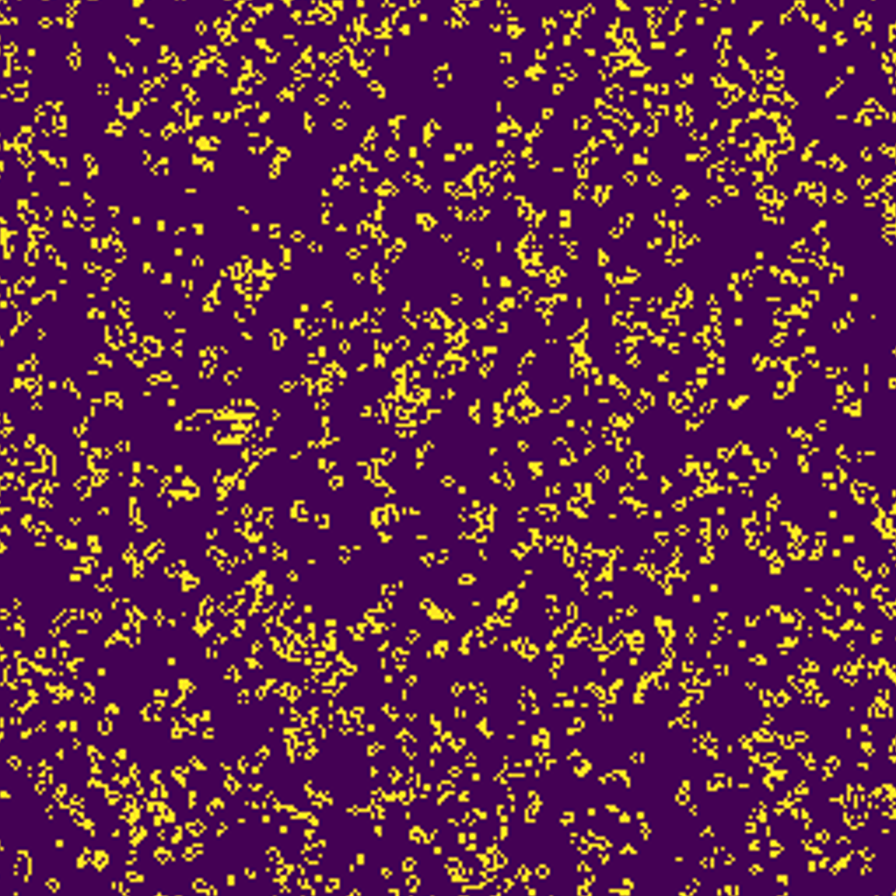
Write a three.js fragment shader that draws this texture.

```glsl
// Yellow cellular automaton colonies (Game of Life rule) on a violet ground.
#define CELLS 256.0          // cells across the canvas
#define GENERATIONS 3        // steps grown from the random seed
#define SIDE 10              // local patch: 4 taps + 2 * GENERATIONS
#define SPARSE 0.085         // seed density in the emptiest regions
#define DENSE 0.26           // seed density in the fullest regions
#define REGION 11.0          // size of density regions, in cells
#define VIOLET vec3(0.267, 0.005, 0.329)
#define YELLOW vec3(0.993, 0.906, 0.144)

varying vec2 vUv;

float hash(vec2 p) {
  vec3 q = fract(p.xyx * vec3(0.1031, 0.1030, 0.0973));
  q += dot(q, q.yzx + 33.33);
  return fract((q.x + q.y) * q.z);
}

// Random live cell; two overlapping region grids vary the density.
float seedCell(vec2 cell) {
  vec2 turned = vec2(0.8 * cell.x - 0.6 * cell.y, 0.6 * cell.x + 0.8 * cell.y);
  float broad = hash(floor(turned / (REGION * 1.6)) + 71.0);
  float fine = hash(floor(cell / REGION) + 23.0);
  float density = mix(SPARSE, DENSE, 0.5 * (broad + fine));
  return step(hash(cell + 137.0), density);
}

// Catmull-Rom weight: smooths cell edges and leaves a slight dark halo.
float cubicWeight(float d) {
  d = abs(d);
  if (d < 1.0) return 1.0 + d * d * (1.5 * d - 2.5);
  if (d < 2.0) return 2.0 + d * (d * (2.5 - 0.5 * d) - 4.0);
  return 0.0;
}

void main() {
  vec2 gridPos = vUv * CELLS - 0.5;
  vec2 base = floor(gridPos);
  vec2 offset = gridPos - base;
  float patchCells[SIDE * SIDE];

  // Seed the patch around this point.
  for (int y = 0; y < SIDE; y++) {
    for (int x = 0; x < SIDE; x++) {
      patchCells[y * SIDE + x] = seedCell(base + vec2(float(x), float(y)));
    }
  }

  // Grow in place: each result moves one cell down-left, so the patch shrinks.
  for (int g = 0; g < GENERATIONS; g++) {
    int extent = SIDE - 2 - 2 * g;
    for (int y = 0; y < SIDE - 2; y++) {
      for (int x = 0; x < SIDE - 2; x++) {
        if (x < extent && y < extent) {
          float total = 0.0;
          for (int j = 0; j < 3; j++) {
            total += patchCells[(y + j) * SIDE + x]
                   + patchCells[(y + j) * SIDE + x + 1]
                   + patchCells[(y + j) * SIDE + x + 2];
          }
          float self = patchCells[(y + 1) * SIDE + x + 1];
          float born = 1.0 - step(0.5, abs(total - 3.0));
          float kept = self * (1.0 - step(0.5, abs(total - 4.0)));
          patchCells[y * SIDE + x] = born + kept;
        }
      }
    }
  }

  // Filter the remaining 4 by 4 cells.
  float life = 0.0;
  for (int y = 0; y < 4; y++) {
    float rowWeight = cubicWeight(float(y) - 1.0 - offset.y);
    for (int x = 0; x < 4; x++) {
      life += patchCells[y * SIDE + x] * rowWeight
            * cubicWeight(float(x) - 1.0 - offset.x);
    }
  }

  gl_FragColor = vec4(clamp(mix(VIOLET, YELLOW, life), 0.0, 1.0), 1.0);
}
```
